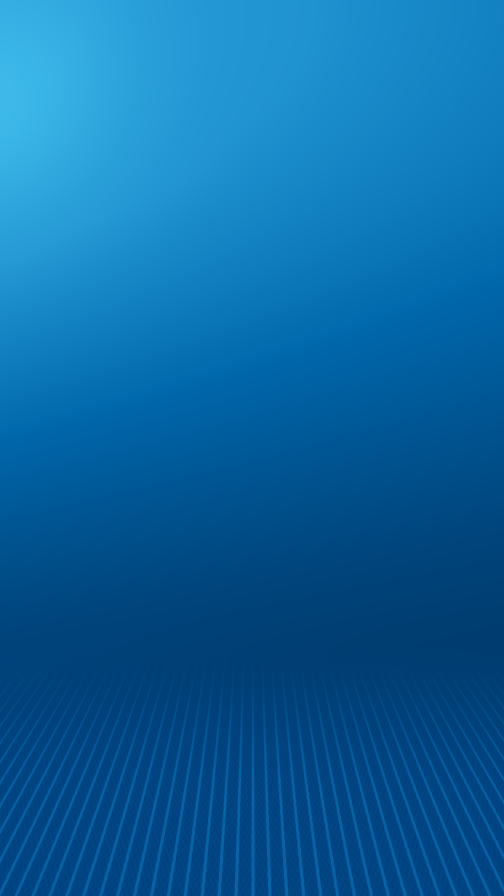
Write a Shadertoy shader that draws this background.

```glsl
// A blue studio backdrop: light falls from the upper left into deep navy,
// above a floor of fine stripes that converge towards a hidden horizon.
// Built from a curved distance ramp, a soft glow and perspective stripes.

const vec3 SKY   = vec3(0.155, 0.615, 0.850);
const vec3 AZURE = vec3(0.122, 0.572, 0.815);
const vec3 CERULEAN = vec3(0.062, 0.492, 0.745);
const vec3 COBALT = vec3(0.000, 0.405, 0.672);
const vec3 OCEAN = vec3(0.000, 0.335, 0.575);
const vec3 DEEP  = vec3(0.000, 0.270, 0.488);
const vec3 NAVY  = vec3(0.000, 0.235, 0.435);
const vec3 FLOOR_BLUE = vec3(0.000, 0.268, 0.510);
const vec3 STRIPE_BLUE = vec3(0.025, 0.405, 0.670);
const vec3 GLOW_LIGHT = vec3(0.085, 0.110, 0.065);

float ramp(float from, float to, float x) {
    return clamp((x - from) / (to - from), 0.0, 1.0);
}

// Colour of the backdrop at a given distance from the light
vec3 backdrop(float d) {
    vec3 c = mix(SKY, AZURE, ramp(0.15, 0.30, d));
    c = mix(c, CERULEAN, ramp(0.30, 0.40, d));
    c = mix(c, COBALT, ramp(0.40, 0.49, d));
    c = mix(c, OCEAN, ramp(0.49, 0.59, d));
    c = mix(c, DEEP, ramp(0.59, 0.70, d));
    return mix(c, NAVY, ramp(0.70, 0.80, d));
}

float softGlow(vec2 p, vec2 center, vec2 radius) {
    vec2 q = (p - center) / radius;
    return exp(-dot(q, q));
}

// Smooth-edged stripes, one per unit of x
float stripes(float x, float halfWidth, float blur) {
    float d = abs(fract(x + 0.5) - 0.5);
    return 1.0 - smoothstep(halfWidth - blur, halfWidth + blur, d);
}

// Stripes radiating from a vanishing point, with a faint woven grain
float floorPattern(vec2 p, vec2 vanishing, float spacing) {
    float depth = max((p.y - vanishing.y) / (1.0 - vanishing.y), 0.05);
    float lane = (p.x - vanishing.x) / (spacing * depth);
    float pixel = 1.0 / (iResolution.x * spacing * depth);
    float grain = 0.12 * sin(300.0 / depth) * sin(lane * 18.85);
    return stripes(lane, 0.095, 0.75 * pixel) + grain;
}

void mainImage(out vec4 fragColor, in vec2 fragCoord) {
    // p.y runs downward from the top edge
    vec2 p = fragCoord / iResolution.xy;
    p.y = 1.0 - p.y;

    // Backdrop and its light source at the left edge
    float lightDistance = sqrt(p.y * p.y + 0.145 * p.x);
    vec3 color = backdrop(lightDistance);
    color += GLOW_LIGHT * softGlow(p, vec2(-0.03, 0.11), vec2(0.28, 0.155));

    // Floor brightens towards the viewer, earliest on the left
    float floorStart = mix(0.64, 0.70, p.x);
    color = mix(color, FLOOR_BLUE, smoothstep(floorStart, 0.90, p.y));
    float stripeFade = smoothstep(0.72, 0.90, p.y);
    float sideFade = 1.0 - 0.10 * abs(2.0 * p.x - 1.0);
    float pattern = floorPattern(p, vec2(0.502, 0.41), 0.0336);
    color = mix(color, STRIPE_BLUE, 0.9 * pattern * stripeFade * sideFade);

    fragColor = vec4(max(color, 0.0), 1.0);
}
```
